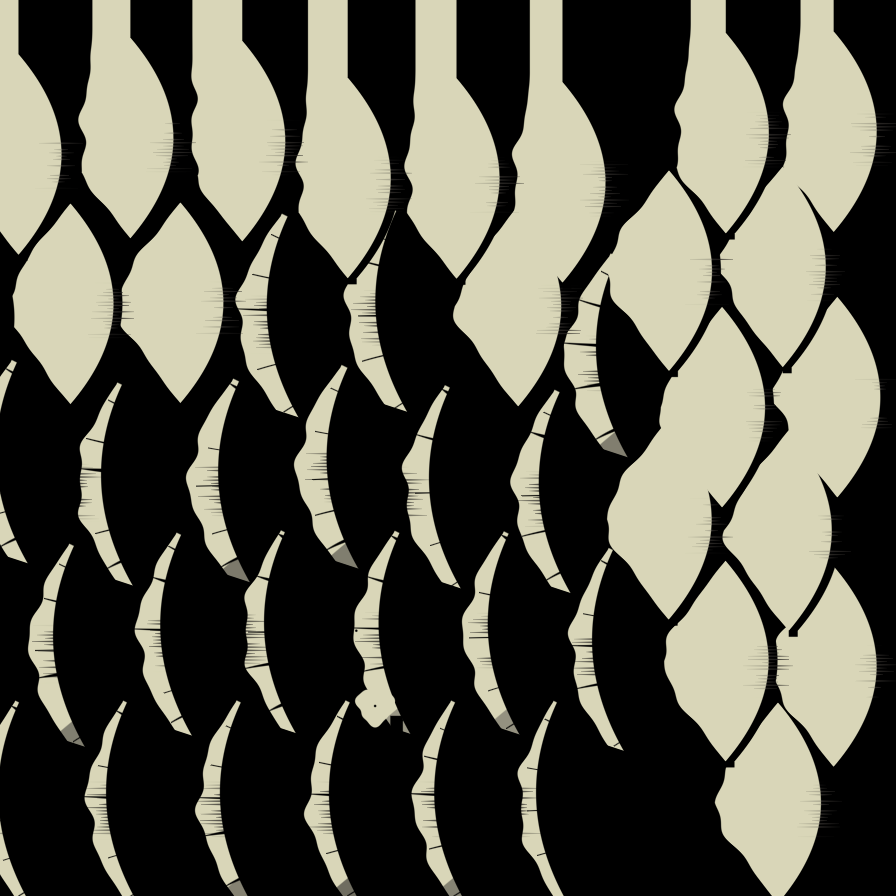
Give the GLSL for this pattern, as a three.js fragment shader.

```glsl
// Staggered cream leaves with wavy left sides, turning into bark-like crescents on black.
varying vec2 vUv;

const vec3 INK = vec3(0.0);
const vec3 CREAM = vec3(0.85, 0.84, 0.72);
const vec3 SHADE = vec3(0.51, 0.50, 0.44);
const vec3 DIM = vec3(0.16, 0.15, 0.14);

const float COLUMN_PITCH = 0.121;
const float ROW_PITCH_LEFT = 0.183;
const float ROW_PITCH_RIGHT = 0.152;
const vec2 FIRST_LEAF = vec2(0.026, 0.104);
const float HALF_HEIGHT = 0.112;
const float RIGHT_BULGE = 0.048;
const float LEFT_BULGE = 0.072;
const float CRESCENT_SAG = 0.029;
const float SLIT = 0.010;
const float WAVE = 0.0034;
const float HAIR_STEP = 0.0036;
const float STALK_ABOVE = 0.77;
const float CREAM_ABOVE = 0.655;
const float CREAM_RIGHT_OF = 0.70;
const float EDGE = 0.0009;

float hash(vec2 p) {
  return fract(sin(dot(p, vec2(127.1, 311.7))) * 43758.5453);
}

float inside(float d) { return smoothstep(-EDGE, EDGE, d); }

float band(float x, float a, float b) { return inside(x - a) * inside(b - x); }

// Thin tapered horizontal strokes around the middle of an edge
float hairs(vec2 q, float edge, float seed) {
  float line = q.y / HAIR_STEP;
  float rnd = hash(vec2(floor(line), seed * 57.0));
  float reach = 0.004 + 0.024 * rnd * rnd;
  float taper = 1.0 - abs(q.x - edge) / reach;
  float d = abs(fract(line) - 0.5) * HAIR_STEP;
  float zone = 1.0 - smoothstep(0.018, 0.034, abs(q.y + 0.008));
  return inside(0.0009 * taper - d) * step(0.0, taper) * zone * step(0.3, rnd);
}

// Full leaf: clean right arc, wavy left side, black slit on its right
void paintLeaf(inout vec3 col, vec2 q, float t, float wave, float seed, bool stalk) {
  bool upper = stalk && t > 0.0;
  float right = RIGHT_BULGE * max(1.0 - t * t, 0.0);
  float left = -LEFT_BULGE * (1.0 - pow(abs(t), 1.3)) + wave;
  float body = inside(HALF_HEIGHT - abs(q.y));
  if (stalk) left = max(left, -0.054 + wave);
  if (upper) {
    left = mix(-0.054, -mix(0.02, 0.075, seed), smoothstep(0.0, 1.1, t)) + wave;
    body = 1.0;
    float patchMask = band(q.x, 0.0, 0.034) * inside(q.y - 0.095 - max(q.x - 0.02, 0.0));
    col = mix(col, DIM, patchMask * step(0.85, seed));
  }
  float slit = band(q.x, 0.0, right + SLIT) * inside(HALF_HEIGHT * 1.06 - abs(q.y));
  col = mix(col, INK, slit);
  float hair = hairs(q, right, seed);
  col = mix(col, DIM, hair);
  col = mix(col, CREAM, body * band(q.x, left, right));
  col = mix(col, SHADE, 0.5 * hair * body * band(q.x, left, right));
}

// Crescent along the left side of a black leaf, with cracks and a shaded foot
void paintCrescent(inout vec3 col, vec2 q, float t, float wave, float seed, float height) {
  float s = clamp(0.5 - 0.5 * t, 0.0, 1.0);
  float right = -CRESCENT_SAG * (1.0 - t * t) - 0.006 * t;
  float thick = mix(0.014, 0.033, height) * mix(0.85, 1.25, seed);
  float left = right - thick * (0.3 + 0.4 * s + 0.7 * sin(3.1416 * s)) + wave;
  float cut = inside(HALF_HEIGHT - abs(q.y + 0.4 * (q.x - right)));
  float mask = cut * band(q.x, left, right);
  vec3 bark = mix(CREAM, DIM, 0.75 * hairs(q, mix(left, right, step(0.4, seed)), seed));
  float foot = inside(-0.084 - q.y + 0.6 * (q.x - right)) * step(0.62, seed);
  bark = mix(bark, SHADE * mix(0.65, 1.2, fract(seed * 17.0)), foot);
  for (int i = 0; i < 5; i++) {
    float rnd = hash(vec2(seed * 91.0, float(i)));
    float y = HALF_HEIGHT * (0.85 - 0.42 * float(i) + 0.3 * (rnd - 0.5));
    float across = (right - q.x) / max(right - left, 0.001);
    float d = abs(q.y - y + 0.5 * t * (q.x - right));
    float width = 0.0004 + 0.0016 * rnd * rnd * (1.0 - across);
    bark = mix(bark, INK, inside(width - d) * step(across, 0.4 + rnd));
  }
  col = mix(col, INK, cut * band(q.x, right, RIGHT_BULGE * (1.0 - t * t)));
  col = mix(col, bark, mask);
}

// Small dotted lobes and square notches around the lowest leaves
void paintLobes(inout vec3 col, vec2 q, float seed) {
  for (int i = 0; i < 4; i++) {
    float k = float(i);
    float rnd = hash(vec2(k, seed * 37.0));
    vec2 p = q - vec2(-0.055 + 0.022 * rnd, 0.045 - 0.042 * k);
    float a = atan(p.y, p.x);
    float radius = 0.020 + 0.003 * sin(3.0 * a + 6.3 * rnd) + 0.001 * sin(7.0 * a);
    vec2 box = abs(p - vec2(0.024, -0.022)) - vec2(0.007, 0.011);
    col = mix(col, INK, inside(-max(box.x, box.y)) * step(0.5, rnd));
    col = mix(col, CREAM, inside(radius - length(p)) * step(0.3, rnd));
    col = mix(col, INK, inside(0.0013 - length(p)));
  }
}

void main() {
  vec3 col = INK;
  float column = floor(vUv.x / COLUMN_PITCH);
  // Rows from the bottom up, columns from right to left, so upper leaves lie on top
  for (int r = 0; r < 6; r++) {
    for (int i = 0; i < 3; i++) {
      vec2 cell = vec2(column + 1.0 - float(i), float(r));
      float seed = hash(cell + 3.7);
      vec2 leaf = FIRST_LEAF;
      leaf.x += (cell.x + 0.5 * mod(cell.y, 2.0)) * COLUMN_PITCH + 0.016 * (seed - 0.5);
      leaf.y += cell.y * mix(ROW_PITCH_LEFT, ROW_PITCH_RIGHT, smoothstep(0.6, 0.75, leaf.x));
      leaf.y += 0.1 * (leaf.y - FIRST_LEAF.y) * (hash(cell + 9.1) - 0.5);
      bool gap = leaf.y < 0.15 && abs(leaf.x - 0.75) < 0.06;
      if (gap || leaf.x > 0.955 || leaf.y > 0.95) continue;
      vec2 q = vUv - leaf;
      float t = q.y / HALF_HEIGHT;
      float wave = WAVE * (sin(9.0 * t + 6.3 * seed) + 0.6 * sin(17.0 * t + 20.0 * seed));
      wave *= smoothstep(1.0, 0.3, abs(t));
      if (leaf.y > CREAM_ABOVE || leaf.x > CREAM_RIGHT_OF)
        paintLeaf(col, q, t, wave, seed, leaf.y > STALK_ABOVE);
      else paintCrescent(col, q, t, wave, seed, leaf.y);
      if (leaf.y < 0.36 && hash(cell + 5.3) > 0.68) paintLobes(col, q, seed);
    }
  }
  gl_FragColor = vec4(col, 1.0);
}
```
